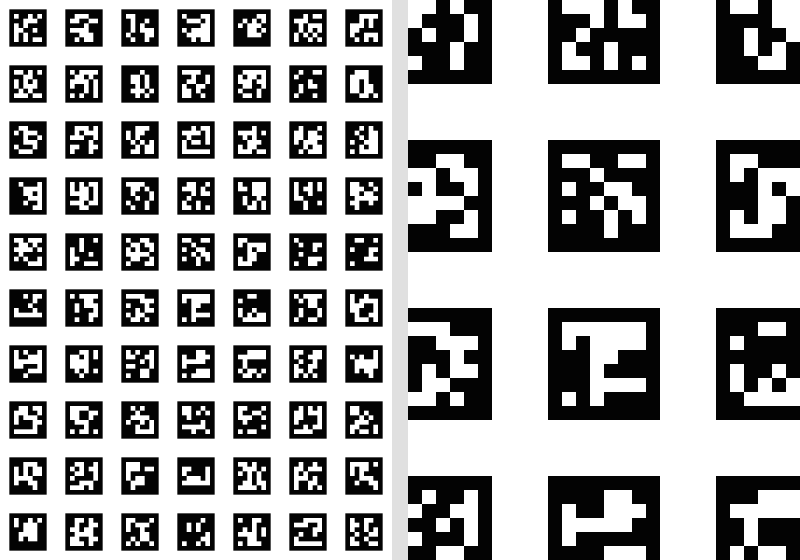
Left, the full canvas; right, a detail of the centre.
This pattern is drawn by a Shadertoy shader. Its source:

```glsl
// Integer hash of a module's place, from 0 to 1
float hash(uvec2 v) {
    uint h = v.x * 1664525u ^ (v.y * 22695477u + 1013904223u);
    h = (h ^ (h >> 16)) * 2146121005u;
    h = (h ^ (h >> 15)) * 2221713035u;
    h ^= h >> 16;
    return float(h & 65535u) / 65536.0;
}

// Brightness of one square module; each repeat is 12 by 12 modules
float moduleTone(vec2 cell) {
    cell = mod(cell, vec2(84.0, 120.0));
    vec2 fromCentre = abs(mod(cell, 12.0) - 5.5);
    float ring = max(fromCentre.x, fromCentre.y);
    if (ring > 4.0) return 1.0;   // white gap between tags
    if (ring > 3.0) return 0.0;   // solid black frame
    return step(hash(uvec2(cell)), 0.49);   // random 6 by 6 interior
}

void mainImage(out vec4 fragColor, in vec2 fragCoord) {
    // 7 by 10 tags
    vec2 modules = vec2(7.0, 10.0) * 12.0;
    vec2 p = fragCoord / iResolution.xy * modules - 0.5;
    vec2 pixel = modules / iResolution.xy;

    // Blend neighbouring modules over one pixel at their shared edges
    vec2 cell = floor(p);
    vec2 blend = clamp((fract(p) - 0.5) / pixel + 0.5, 0.0, 1.0);
    float lower = mix(moduleTone(cell), moduleTone(cell + vec2(1, 0)), blend.x);
    float upper = mix(moduleTone(cell + vec2(0, 1)), moduleTone(cell + vec2(1, 1)), blend.x);
    float tone = mix(lower, upper, blend.y);

    fragColor = vec4(mix(vec3(0.01), vec3(1.0), tone), 1.0);
}
```
